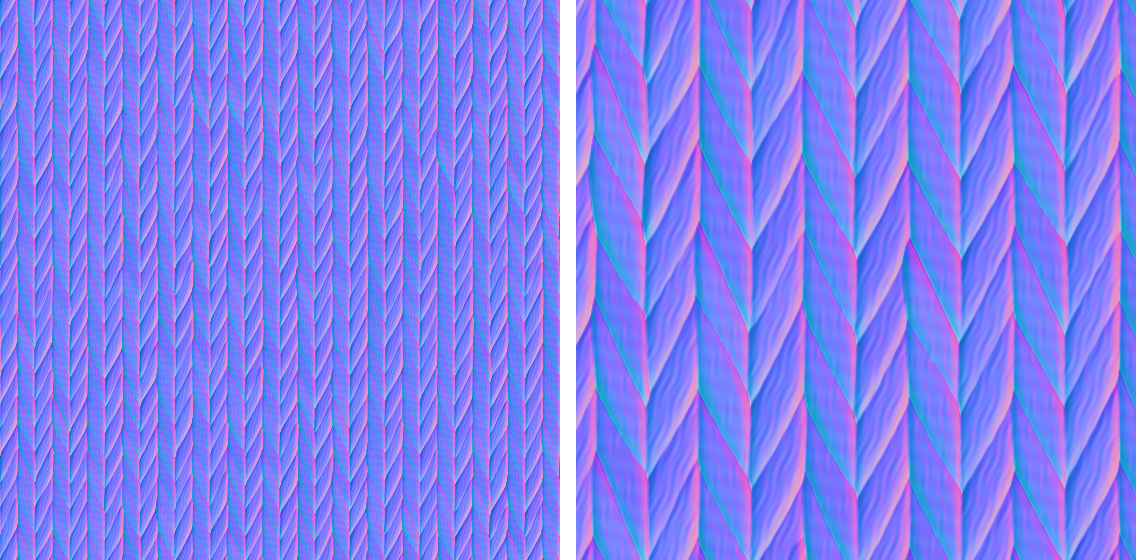
Left, the full canvas; right, a detail of the centre.
Write a three.js fragment shader that draws this texture map.

```glsl
// Tangent-space normal map of plain knitted fabric: columns of narrow V stitches.
// Every stitch half is a steep leaf of yarn that drops into a seam on both sides;
// the highest leaf wins and its slope is encoded as colour (green points down).
#define COLUMNS 32.0               // half stitches across (two per V)
#define ROWS 21.0                  // stitches up
#define SPAN 768.0                 // yarn units per canvas side
#define LEAF_SIZE vec2(9.0, 44.0)  // half width and half length of a leaf
#define LEAF_ANGLE 0.37            // lean from the vertical
#define LEAF_HEIGHT 3.0
#define LEAF_TILT vec2(0.04, -0.04)
#define ROW_PHASE 0.05
#define SEAM_DEPTH vec2(1.5, 2.8)  // drop at the left and right seam
#define FIBRE_DEPTH 0.12
#define JITTER 1.0
#define SOFTNESS 1.0               // half step of the slope estimate

varying vec2 vUv;

vec3 hash3(vec2 cell) {
  vec3 q = fract(cell.xyx * vec3(0.1031, 0.1030, 0.0973) + 0.137);
  q += dot(q, q.yxz + 33.33);
  return fract((q.xxy + q.yzz) * q.zyx);
}

// Height of one leaf; d is the offset from its centre, side its lean.
float leafHeight(vec2 d, float side, vec3 rnd) {
  float angle = side * (LEAF_ANGLE + 0.06 * JITTER * (rnd.x - 0.5));
  float c = cos(angle), s = sin(angle);
  vec2 local = vec2(d.x * c - d.y * s, d.x * s + d.y * c);
  vec2 e = local / (LEAF_SIZE * (1.0 + 0.1 * JITTER * (rnd.y - 0.5)));
  float q = dot(e, e);
  vec2 tilt = LEAF_TILT + 0.16 * JITTER * (rnd.yz - 0.5);
  float body = LEAF_HEIGHT * (1.0 - q * q) + dot(d, tilt) + 1.2 * JITTER * rnd.z;

  // Steep drop into the vertical seams of the column
  float across = d.x * COLUMNS * 2.0 / SPAN;
  float seam = pow(across * across, 4.0);
  body -= seam * (across < 0.0 ? SEAM_DEPTH.x : SEAM_DEPTH.y);

  // Fine strands, twisting slightly around the yarn
  float twist = local.x + side * 0.16 * local.y + 0.8 * sin(local.y * 0.27 + rnd.z * 6.3);
  float strands = sin(twist * 1.35 + rnd.x * 6.3)
                + 0.6 * sin(twist * 2.0 - local.y * 0.22 + rnd.y * 6.3)
                + 0.6 * sin(local.y * 0.55 + local.x * 0.4 + rnd.z * 9.0);
  return body + FIBRE_DEPTH * strands;
}

// Vertical position of a column within its row; neighbours drift gently.
float rowShift(float column) {
  float stitch = floor((column + 1.0) * 0.5);
  return ROW_PHASE - 0.12 * cos(6.2831853 * 3.0 * (stitch - 8.6) / (0.5 * COLUMNS));
}

// Upper envelope of the nearby leaves, with cell numbers wrapped at the borders.
float knitHeight(vec2 uv) {
  vec2 grid = vec2(COLUMNS, ROWS);
  vec2 cellSize = SPAN / grid;
  vec2 p = uv * grid;
  vec2 base = floor(p);
  float h = -100.0;
  for (int i = -1; i <= 1; i++) {
    for (int j = -2; j <= 2; j++) {
      vec2 cell = base + vec2(float(i), float(j));
      vec2 id = mod(cell, grid);
      vec3 rnd = hash3(id + 3.0);
      float side = 1.0 - 2.0 * mod(id.x, 2.0);
      vec2 d = (p - cell - vec2(0.5, rowShift(id.x))) * cellSize;
      d += JITTER * (rnd.zx - 0.5) * vec2(1.6, 5.0);
      h = max(h, leafHeight(d, side, rnd));
    }
  }
  return h;
}

void main() {
  // Central differences, which also smooth the creases
  vec2 stepUv = vec2(SOFTNESS / SPAN, 0.0);
  vec2 slope = vec2(
    knitHeight(vUv + stepUv.xy) - knitHeight(vUv - stepUv.xy),
    knitHeight(vUv + stepUv.yx) - knitHeight(vUv - stepUv.yx)) / (2.0 * SOFTNESS);
  slope *= inversesqrt(1.0 + 0.15 * dot(slope, slope));

  // Normal to colour, with the green axis flipped
  vec3 normal = normalize(vec3(-slope.x, slope.y, 1.0));
  gl_FragColor = vec4(normal * 0.5 + 0.5, 1.0);
}
```
